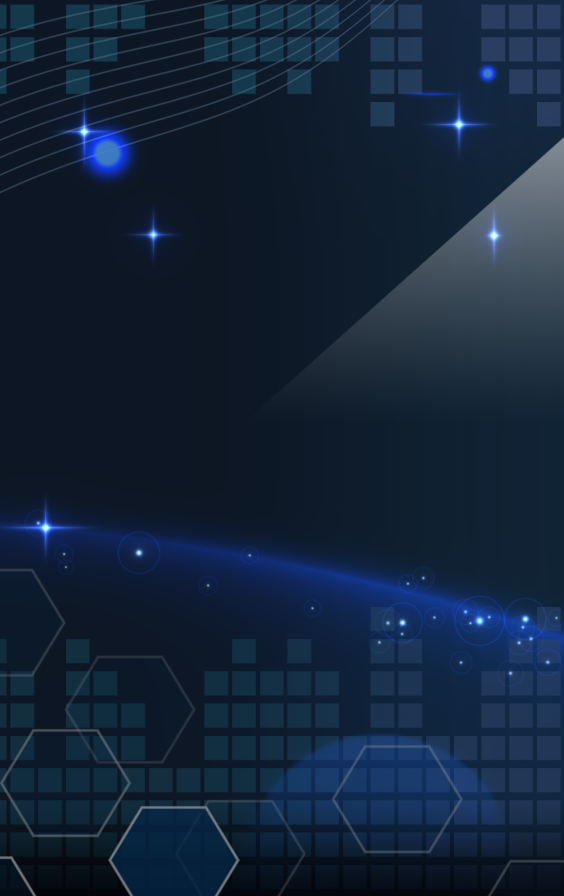
Write a Shadertoy shader that draws this background.

```glsl
// Night-blue tech backdrop: tile skylines, glowing horizon, light beam, stars and hexagons.
#define ASPECT 0.629
#define NAVY vec3(0.050, 0.088, 0.140)
#define SLATE vec3(0.062, 0.138, 0.205)
#define TEAL vec3(0.085, 0.255, 0.335)
#define STEEL vec3(0.180, 0.265, 0.410)
#define HORIZON_BLUE vec3(0.020, 0.110, 0.430)
#define FLARE_BLUE vec3(0.020, 0.150, 0.850)
#define SPARK_WHITE vec3(0.600, 0.820, 1.000)
#define HEX_RADIUS 0.0588
#define SPARK_COUNT 22

// Skyline height of each tile column, in tiles
const float skyline[21] = float[21](3., 2., -1., 3., 2., 1., -1., -1., 2., 3., 2.,
                                    3., 2., 0., 4., 3., 0., 0., 2., 3., 4.);

float pixel; // one pixel in canvas heights

float hash(float n) { return fract(sin(n * 91.17) * 4375.85); }

float fill(float dist) { return smoothstep(pixel, -pixel, dist); }

float horizonHeight(float x) { return 0.414 - 0.07 * x - 0.207 * x * x; }

// Coverage of one tile inside its cell
float tileShape(vec2 cell) {
    vec2 edge = abs(fract(cell) * vec2(0.0309, 0.0361) - vec2(0.0134, 0.0137));
    return fill(max(edge.x - 0.0133, edge.y - 0.0136));
}

// Tiles hanging from the top and standing at the bottom
float tiles(vec2 p) {
    float column = (p.x + 0.0195) / 0.0309;
    float height = skyline[clamp(int(floor(column)), 0, 20)];
    float upper = (0.995 - p.y) / 0.0362;
    float lower = (0.323 - p.y) / 0.0360;
    float hanging = step(0.0, upper) * step(floor(upper), height - 0.5);
    float standing = step(3.5 - height, floor(lower));
    return hanging * tileShape(vec2(column, upper))
         + 0.68 * standing * tileShape(vec2(column, lower));
}

// Family of thin curves sweeping up from the left edge
float sweepLines(vec2 p) {
    float t = clamp(p.x / 0.443, 0.0, 1.0);
    float curve = 0.215 - 0.485 * p.x + 0.035 * sin(3.1416 * pow(t, 1.7));
    float spacing = mix(0.0195, 0.013, t);
    float s = (curve - 1.0 + p.y) / spacing;
    float dist = abs(fract(s + 0.5) - 0.5) * spacing * 0.88;
    return smoothstep(0.0006 + pixel, 0.0, dist) * step(-0.5, s) * step(s, 9.5);
}

// Cross-shaped flare; reach is the arm length along each axis
vec3 star(vec2 p, vec2 center, vec2 reach) {
    vec2 d = abs(p - center);
    vec2 fade = max(1.0 - d / reach, 0.0);
    float arms = fade.x * fade.x * exp(-d.y / 0.0017) + fade.y * fade.y * exp(-d.x / 0.0017);
    float r = length(d);
    return FLARE_BLUE * (0.8 * arms + 0.3 * exp(-r / 0.012))
         + SPARK_WHITE * (0.45 * arms + 0.8 * exp(-r * r / 0.00002));
}

// Soft disc with a blue halo
vec3 orb(vec3 color, vec2 p, vec2 center, float radius) {
    float r = length(p - center);
    color += FLARE_BLUE * exp(-pow(max(r - radius * 0.7, 0.0) / (radius * 0.75), 2.0));
    return mix(color, vec3(0.26, 0.50, 0.72), 0.9 * smoothstep(radius, radius * 0.6, r));
}

// Small bright point with a faint ring
vec3 spark(vec2 p, vec2 center, float size) {
    float r = length(p - center);
    float ring = smoothstep(0.0006 + pixel, 0.0, abs(r - size * 5.5));
    return SPARK_WHITE * (exp(-r * r / (size * size * 0.5)) + 0.2 * exp(-r / size))
         + HORIZON_BLUE * 0.3 * ring;
}

// Outlined hexagon with flat top and an optional blue interior
vec3 hexagon(vec3 color, vec2 p, vec2 center, float outline, float interior) {
    vec2 q = abs(p - center) * vec2(0.95, 1.0);
    float dist = max(q.y, q.x * 0.866 + q.y * 0.5) - HEX_RADIUS;
    color = mix(color, vec3(0.02, 0.15, 0.28), interior * fill(dist));
    return mix(color, vec3(0.55, 0.56, 0.58), outline * fill(abs(dist) - 0.0014));
}

void mainImage(out vec4 fragColor, in vec2 fragCoord) {
    vec2 p = fragCoord / iResolution.xy * vec2(ASPECT, 1.0);
    pixel = 1.0 / iResolution.y;

    // Base gradient with faint vertical bands on the right
    float right = smoothstep(0.2, ASPECT, p.x);
    vec3 color = mix(NAVY, SLATE, right + 0.04 * right * sin(p.x * 200.0));
    color += vec3(0.02, 0.025, 0.07) * right * smoothstep(0.7, 1.0, p.y);

    // Light beam widening to the right
    float beamEdge = (p.y - 0.529 - 0.893 * (p.x - 0.273)) * 0.746;
    float beamFade = pow(clamp((p.y - 0.525) / 0.32, 0.0, 1.0), 1.25);
    color = mix(color, vec3(0.78, 0.79, 0.80), 0.62 * beamFade * fill(beamEdge));

    // Horizon glow and the dome below it
    float h = p.y - horizonHeight(p.x);
    float glow = h > 0.0 ? exp(-h / 0.012) : exp(h / 0.032);
    color += HORIZON_BLUE * glow * (0.45 + 0.5 * smoothstep(0.0, 0.5, p.x));
    color += vec3(0.0, 0.018, 0.05) * smoothstep(0.0, -0.06, h) * smoothstep(0.1, 0.5, p.x);
    float dome = length(p - vec2(0.423, 0.030)) - 0.150;
    color += vec3(0.015, 0.07, 0.19) * smoothstep(0.004, -0.004, dome) * smoothstep(0.03, 0.18, p.y);

    // Tiles and sweeping curves
    vec3 tileColor = mix(TEAL, STEEL, smoothstep(0.25, 0.55, p.x));
    tileColor += vec3(0.0, 0.03, 0.13) * smoothstep(0.02, -0.02, dome);
    color = mix(color, tileColor, 0.8 * tiles(p));
    color = mix(color, vec3(0.40, 0.52, 0.62), 0.38 * sweepLines(p));
    color *= mix(0.2, 1.0, smoothstep(-0.01, 0.12, p.y));

    // Hexagons
    color = hexagon(color, p, vec2(0.000, 0.305), 0.28, 0.15);
    color = hexagon(color, p, vec2(0.145, 0.208), 0.22, 0.10);
    color = hexagon(color, p, vec2(0.073, 0.126), 0.48, 0.15);
    color = hexagon(color, p, vec2(0.268, 0.047), 0.25, 0.05);
    color = hexagon(color, p, vec2(0.194, 0.040), 0.80, 0.75);
    color = hexagon(color, p, vec2(0.443, 0.108), 0.38, 0.15);
    color = hexagon(color, p, vec2(-0.023, -0.016), 0.80, 0.20);
    color = hexagon(color, p, vec2(0.605, -0.020), 0.35, 0.10);

    // Orbs and star flares
    color = orb(color, p, vec2(0.120, 0.829), 0.018);
    color = orb(color, p, vec2(0.544, 0.918), 0.006);
    color += star(p, vec2(0.094, 0.853), vec2(0.045, 0.050));
    color += star(p, vec2(0.171, 0.738), vec2(0.040, 0.042)) * 0.75;
    color += star(p, vec2(0.512, 0.861), vec2(0.050, 0.045));
    color += star(p, vec2(0.551, 0.737), vec2(0.014, 0.042)) * 0.8;
    color += star(p, vec2(0.051, 0.411), vec2(0.070, 0.045));
    vec2 streak = abs(p - vec2(0.482, 0.895));
    color += FLARE_BLUE * 0.7 * exp(-streak.y / 0.0015) * smoothstep(0.04, 0.0, streak.x);

    // Sparks: a few large ones, the rest scattered along the horizon
    color += spark(p, vec2(0.155, 0.383), 0.0042) + spark(p, vec2(0.449, 0.305), 0.0040);
    color += spark(p, vec2(0.535, 0.307), 0.0050) + spark(p, vec2(0.586, 0.309), 0.0042);
    for (int i = 0; i < SPARK_COUNT; i++) {
        float n = float(i) + 1.0;
        float x = ASPECT * sqrt(hash(n));
        float y = horizonHeight(x) + mix(0.035, -0.065, hash(n + 40.0));
        color += 0.6 * spark(p, vec2(x, y), mix(0.0015, 0.0028, hash(n + 80.0)));
    }
    fragColor = vec4(clamp(color, 0.0, 1.0), 1.0);
}
```
